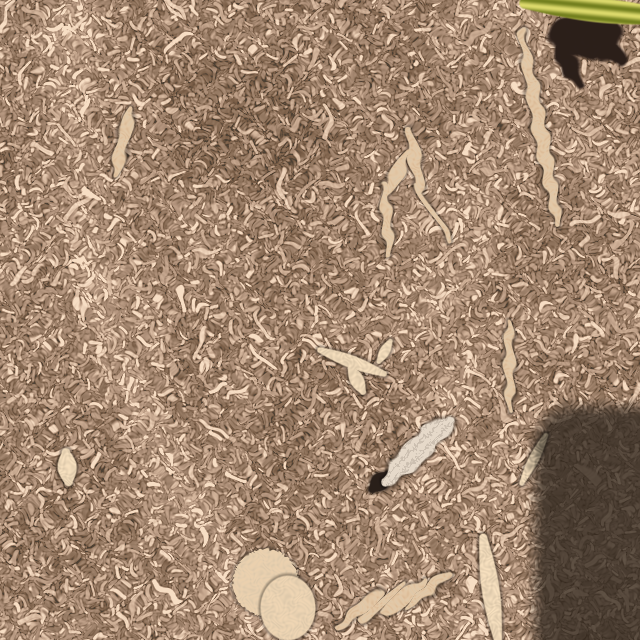
Reproduce this texture procedurally as a three.js fragment shader.

```glsl
// Sunlit ground of dry wood mulch: layers of short, curved, randomly turned chips
// (cellular scatter, one per cell) set a tone that runs through a brown ramp.
// A few pale straws, a bark stick, two flat stones, a leaf and a shadow lie on top.
varying vec2 vUv;

vec2 hash2(vec2 c) {
  return fract(sin(vec2(dot(c, vec2(127.1, 311.7)), dot(c, vec2(269.5, 183.3)))) * 43758.5);
}

// Dark soil to sun-bleached wood, tone 0 to 5
vec3 ramp(float tone) {
  vec3 c = mix(vec3(0.30, 0.25, 0.20), vec3(0.47, 0.36, 0.27), clamp(tone, 0.0, 1.0));
  c = mix(c, vec3(0.58, 0.47, 0.38), clamp(tone - 1.0, 0.0, 1.0));
  c = mix(c, vec3(0.69, 0.57, 0.48), clamp(tone - 2.0, 0.0, 1.0));
  c = mix(c, vec3(0.82, 0.70, 0.60), clamp(tone - 3.0, 0.0, 1.0));
  return mix(c, vec3(0.97, 0.87, 0.77), clamp(tone - 4.0, 0.0, 1.0));
}

// Lays one chip per cell over the tone; each darkens a thin rim around itself
float chips(float tone, vec2 p, float cells, float width, float keep, vec2 range) {
  vec2 base = floor(p * cells);
  for (int j = -1; j <= 1; j++) {
    for (int i = -1; i <= 1; i++) {
      vec2 cell = base + vec2(float(i), float(j));
      vec2 place = hash2(cell + cells);
      vec2 form = hash2(cell + cells * 3.7 + 19.0);
      vec2 look = hash2(cell + cells * 1.3 + 57.0);
      float angle = form.x * 6.2832;
      vec2 q = p * cells - cell - place;
      q = vec2(cos(angle) * q.x + sin(angle) * q.y, cos(angle) * q.y - sin(angle) * q.x);
      q.y += (form.y - 0.5) * 1.3 * q.x * q.x;
      float reach = 0.14 + 0.4 * look.y;
      float d = length(vec2(max(abs(q.x) - reach, 0.0), q.y)) - width * (0.75 + 0.5 * place.y);
      float on = step(fract(look.x * 7.3 + form.y), keep);
      float soft = 0.0014 * cells;
      tone -= on * 0.95 * (1.0 - smoothstep(0.0, 0.0035 * cells, d));
      tone = mix(tone, mix(range.x, range.y, look.x), on * (1.0 - smoothstep(-soft, soft, d)));
    }
  }
  return tone;
}

float patches(vec2 p) {
  p += 0.06 * sin(p.yx * 19.0 + vec2(0.0, 2.0));
  return sin(p.x * 17.0 + 4.0 * sin(p.y * 7.0)) * 0.6 + sin(p.y * 31.0 - p.x * 23.0) * 0.4;
}

// Strip from a to b, thickest in the middle
float straw(vec2 p, vec2 a, vec2 b, float width) {
  float h = clamp(dot(p - a, b - a) / dot(b - a, b - a), 0.0, 1.0);
  return length(p - mix(a, b, h)) - width * (0.45 + 0.55 * sin(3.14 * h));
}

float fill(float d, float soft) { return 1.0 - smoothstep(-soft, soft, d); }

// Paints a shape over the ground with a brown contact rim
vec3 lay(vec3 ground, float d, vec3 paint) {
  ground *= 1.0 - 0.35 * (1.0 - smoothstep(0.0, 0.006, d));
  return mix(ground, paint, fill(d, 0.0016));
}

void main() {
  vec2 p = vUv;
  vec2 bent = p + 0.003 * sin(p.yx * 140.0 + 3.0 * sin(p * 47.0));

  // Mulch, from fine crumbs to longer splinters
  float fine = sin(bent.x * 410.0 + 3.0 * sin(bent.y * 230.0)) * sin(bent.y * 370.0 + 2.0 * sin(bent.x * 290.0));
  float tone = 2.9 + 0.7 * fine;
  tone = chips(tone, bent, 112.0, 0.23, 0.95, vec2(1.5, 5.1));
  tone = chips(tone, bent, 78.0, 0.20, 0.95, vec2(1.5, 5.2));
  tone = chips(tone, bent, 53.0, 0.14, 0.85, vec2(1.8, 5.3));
  tone = chips(tone, bent, 22.0, 0.07, 0.30, vec2(3.3, 5.2));
  tone += 0.3 * fine + 0.32 * patches(p);

  // Paler trails and a darker hollow
  float drop = 0.85 - p.y;
  float leftTrail = (p.x - 0.11 - 0.45 * drop * drop) / 0.045;
  float rightTrail = (p.x - 0.75 - 0.06 * sin(p.y * 9.0)) / 0.08;
  tone += 0.85 * exp(-leftTrail * leftTrail) + 0.4 * exp(-rightTrail * rightTrail);
  tone -= 0.5 * exp(-dot(p - vec2(0.40, 0.80), p - vec2(0.40, 0.80)) * 45.0);

  // Cast shadow at the lower right keeps a faint grain
  vec2 corner = abs(p - vec2(1.05, 0.08)) - vec2(0.15, 0.22);
  float box = length(max(corner, 0.0)) + min(max(corner.x, corner.y), 0.0) - 0.065;
  float shade = fill(box + 0.004 * fine, 0.018);
  vec3 col = ramp(mix(tone, 2.8, 0.5 * shade));

  // Pale straws and splinters
  vec3 pale = vec3(0.96, 0.87, 0.74) * (0.96 + 0.05 * fine);
  vec3 tan1 = mix(pale, vec3(0.85, 0.72, 0.58), 0.5 + 0.4 * fine);
  float strands = straw(bent, vec2(0.815, 0.95), vec2(0.872, 0.65), 0.011);
  strands = min(strands, straw(bent, vec2(0.64, 0.80), vec2(0.657, 0.70), 0.010));
  strands = min(strands, straw(bent, vec2(0.65, 0.71), vec2(0.705, 0.625), 0.006));
  strands = min(strands, straw(bent, vec2(0.637, 0.76), vec2(0.60, 0.69), 0.009));
  strands = min(strands, straw(bent, vec2(0.60, 0.71), vec2(0.609, 0.60), 0.008));
  strands = min(strands, straw(bent, vec2(0.205, 0.83), vec2(0.18, 0.73), 0.010));
  strands = min(strands, straw(bent, vec2(0.795, 0.50), vec2(0.797, 0.36), 0.008));
  for (int k = 0; k < 4; k++) {
    vec2 root = vec2(0.53 + 0.035 * float(k), 0.02 + 0.01 * float(k));
    strands = min(strands, straw(bent, root, root + vec2(0.065, 0.055), 0.009));
  }
  col = lay(col, strands, tan1);
  float chip = straw(p, vec2(0.548, 0.425), vec2(0.567, 0.388), 0.011);
  chip = min(chip, straw(p, vec2(0.50, 0.453), vec2(0.60, 0.416), 0.010));
  chip = min(chip, straw(p, vec2(0.592, 0.435), vec2(0.610, 0.467), 0.008));
  chip = min(chip, straw(p, vec2(0.755, 0.16), vec2(0.778, 0.0), 0.014));
  chip = min(chip, straw(p, vec2(0.103, 0.293), vec2(0.107, 0.247), 0.015));
  chip = min(chip, straw(p, vec2(0.853, 0.32), vec2(0.815, 0.245), 0.008));
  col = lay(col, chip, pale);

  // Two flat stones and a bark stick with a burnt end
  col = lay(col, length(p - vec2(0.415, 0.090)) - 0.052 - 0.002 * fine, mix(tan1, pale, 0.55));
  col = lay(col, length((p - vec2(0.45, 0.050)) * vec2(1.0, 0.85)) - 0.043, mix(tan1, pale, 0.7));
  col = lay(col, straw(p, vec2(0.582, 0.236), vec2(0.605, 0.258), 0.014), vec3(0.16, 0.12, 0.10));
  vec3 bark = vec3(0.90, 0.85, 0.79) - 0.10 * smoothstep(0.2, 0.9, sin((p.x - p.y) * 330.0 + 2.0 * fine));
  float stick = min(straw(bent, vec2(0.602, 0.247), vec2(0.69, 0.332), 0.019),
                    straw(bent, vec2(0.655, 0.302), vec2(0.704, 0.343), 0.018));
  col = lay(col, stick, bark);
  col *= mix(vec3(1.0), vec3(0.45, 0.45, 0.44), shade);

  // Green leaf at the top right with its own dark shadow
  float under = length((bent - vec2(0.915, 0.945)) * vec2(0.65, 1.0)) - 0.037;
  under = min(under, straw(bent, vec2(0.87, 0.93), vec2(0.905, 0.87), 0.014));
  under = min(under, straw(bent, vec2(0.93, 0.94), vec2(0.97, 0.908), 0.020));
  col = mix(col, vec3(0.17, 0.12, 0.10), fill(under, 0.004));
  float leaf = straw(p, vec2(0.82, 0.995), vec2(1.06, 0.972), 0.019);
  vec3 green = mix(vec3(0.45, 0.50, 0.12), vec3(0.86, 0.85, 0.42), 0.5 + 0.5 * sin(p.y * 330.0 + p.x * 32.0));
  col = mix(col, green, fill(leaf, 0.002));

  gl_FragColor = vec4(col, 1.0);
}
```
